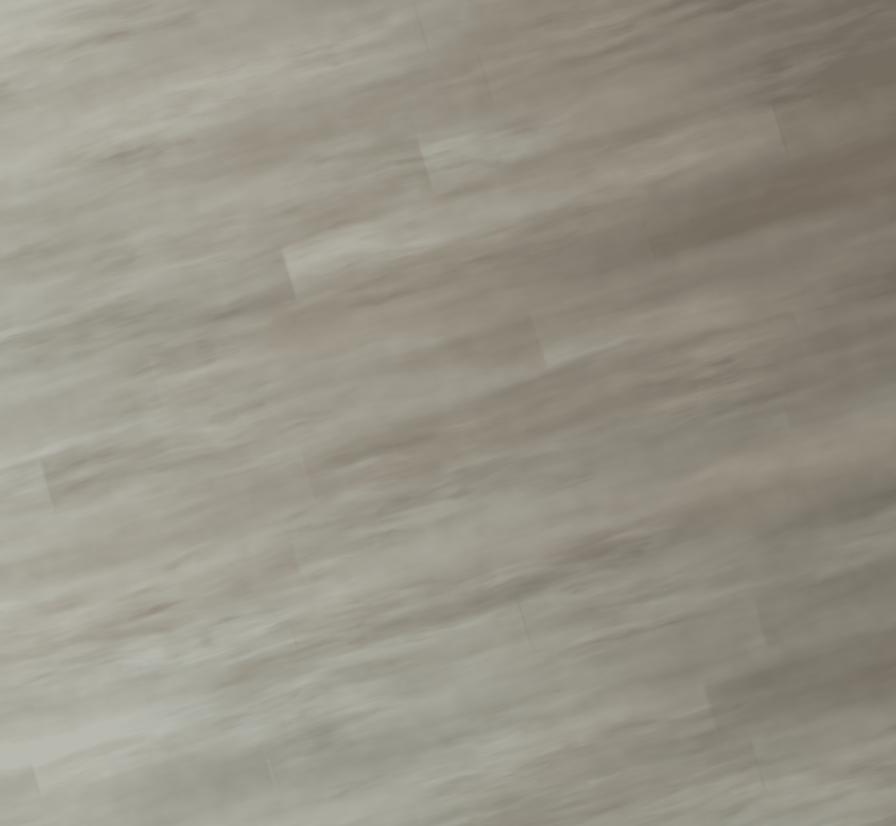
Reproduce this texture procedurally as a WebGL 2 fragment shader.

```glsl
#version 300 es
precision highp float;
// Pale grey wood floor: tilted rows of planks with staggered ends, cloudy
// stretched grain, fine dark fibres and barely visible joints, lit from the
// left. Tone is a sum of light, plank and grain terms, mapped to a colour ramp.

#define TILT 0.29          // slope of the boards, radians
#define PLANK_WIDTH 0.081  // in canvas heights
#define PLANK_LENGTH 0.62
#define ROW_SHIFT 0.013
#define PLANK_VARIATION 0.26
#define SIDE_BLEND 0.020   // soft transition between rows
#define CLOUD_STRENGTH 0.95
#define FIBRE_STRENGTH 0.36
#define JOINT_WIDTH 0.0035
#define JOINT_DEPTH 0.025

uniform vec2 u_resolution;
out vec4 outColor;

const vec3 SHADOW = vec3(0.455, 0.430, 0.385);
const vec3 MIDDLE = vec3(0.585, 0.567, 0.517);
const vec3 LIGHT = vec3(0.720, 0.722, 0.684);
const vec3 WARM_SHIFT = vec3(0.012, -0.004, -0.006);

float hash(vec2 p) {
    return fract(sin(dot(p, vec2(127.1, 311.7))) * 43758.5453);
}

float noise(vec2 p) {
    vec2 cell = floor(p);
    vec2 f = fract(p);
    f = f * f * (3.0 - 2.0 * f);
    return mix(mix(hash(cell), hash(cell + vec2(1, 0)), f.x),
               mix(hash(cell + vec2(0, 1)), hash(cell + vec2(1, 1)), f.x), f.y);
}

// Layered noise centred on zero
float fbm(vec2 p) {
    float sum = 0.0;
    float weight = 0.5;
    for (int i = 0; i < 4; i++) {
        sum += weight * (noise(p) - 0.5);
        p = p * 2.03 + 17.3;
        weight *= 0.5;
    }
    return sum;
}

vec3 woodFloor(vec2 p, float aspect) {
    // Board axes: x runs along the grain, y across it
    vec2 board = vec2(p.x * cos(TILT) + p.y * sin(TILT),
                      p.y * cos(TILT) - p.x * sin(TILT));

    // Plank cell, each row sliding by a random amount
    float across = (board.y - ROW_SHIFT) / PLANK_WIDTH;
    float row = floor(across);
    float along = board.x / PLANK_LENGTH + hash(vec2(row, 4.7));
    vec2 plank = vec2(floor(along), row);
    float seed = hash(plank + 2.3);
    float warmth = hash(plank + 9.1) - 0.5;

    // Plank character fades at the sides; the ends stay crisper
    vec2 f = fract(vec2(along, across));
    vec2 edge = min(f, 1.0 - f) * vec2(PLANK_LENGTH, PLANK_WIDTH);
    float inside = smoothstep(0.0, SIDE_BLEND, edge.y + 0.010 * fbm(board * vec2(9.0, 30.0)));
    float ends = smoothstep(0.0, JOINT_WIDTH, edge.x);
    float joint = (1.0 - ends) * inside;

    // Wavy grain that runs on across the joints, plus clouds of each plank
    vec2 grain = board;
    grain.y += 0.022 * fbm(board * vec2(7.0, 14.0));
    vec2 ownGrain = grain + vec2(seed * 7.0, seed * 3.0);
    float broad = fbm(grain * vec2(1.8, 13.0) + 31.0);
    float clouds = fbm(grain * vec2(3.2, 26.0) + 11.0);
    float ownClouds = fbm(ownGrain * vec2(3.0, 20.0)) * inside * ends;
    float fibres = fbm(grain * vec2(13.0, 90.0));
    float patches = smoothstep(-0.12, 0.18, fbm(grain * vec2(5.0, 18.0) + 53.0));
    float flecks = smoothstep(0.08, 0.32, fbm(grain * vec2(20.0, 80.0) + 71.0));
    float mottle = fbm(p * 48.0);

    // Light falls off to the right, a little more towards the top
    float x = p.x / aspect;
    float tone = 0.86 - 0.70 * x - 0.22 * (p.y - 0.5) * (0.4 + x);
    tone += PLANK_VARIATION * (seed - 0.5) * inside * mix(0.5, 1.0, ends);
    tone += CLOUD_STRENGTH * (0.5 * broad + 0.35 * clouds + 0.3 * ownClouds);
    tone += FIBRE_STRENGTH * fibres * (0.35 + patches);
    tone -= 0.13 * flecks * patches;
    tone += 0.13 * mottle;
    tone -= JOINT_DEPTH * joint;
    tone = clamp(tone, 0.0, 1.0);

    vec3 color = mix(SHADOW, MIDDLE, min(tone * 2.0, 1.0));
    color = mix(color, LIGHT, max(tone * 2.0 - 1.0, 0.0));
    float tint = 0.6 * warmth * inside + 1.6 * fbm(p * 2.4 + 5.0) + 0.5 * (p.y - 0.5);
    return color + WARM_SHIFT * tint;
}

void main() {
    float aspect = u_resolution.x / u_resolution.y;
    vec3 color = vec3(0.0);
    // Four samples per pixel smooth the plank edges
    for (int i = 0; i < 4; i++) {
        vec2 offset = vec2(i % 2, i / 2) * 0.5 - 0.25;
        color += woodFloor((gl_FragCoord.xy + offset) / u_resolution.y, aspect);
    }
    outColor = vec4(color * 0.25, 1.0);
}
```
